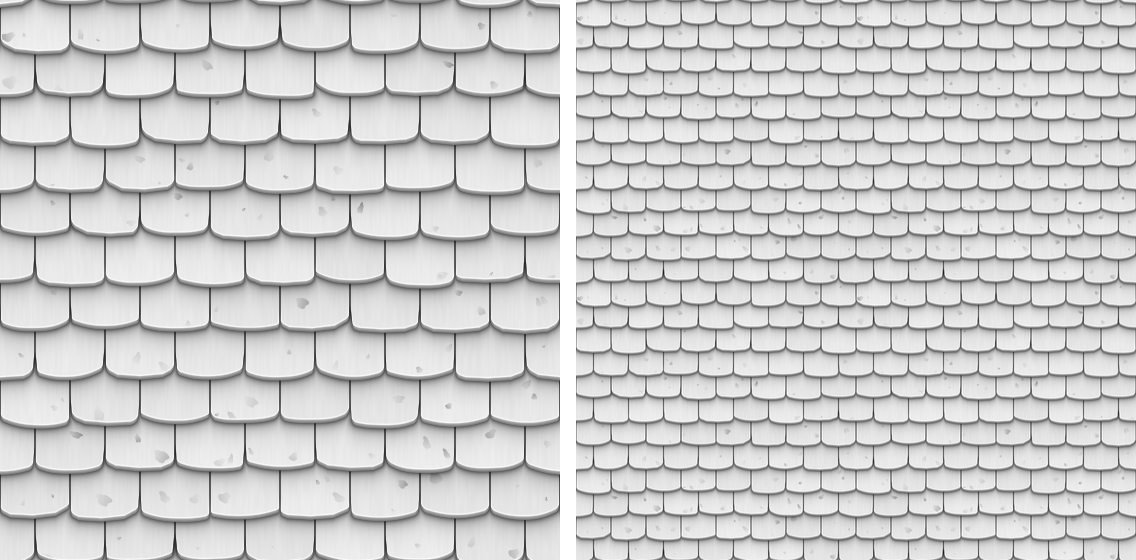
Left, the tile; right, the same tile 2 across and 2 down.
Write a Shadertoy shader that draws this pattern.

```glsl
// Overlapping pale roof shingles with rounded lower edges, soft shadows and small chips.

const vec2 COUNT = vec2(8.0, 12.0);   // shingles across, courses down
const float PITCH = 8.0 / 12.0;       // course height in shingle widths
const float FIRST_EDGE = 0.585;       // height of the lower edge of course zero
const float RIM = 0.052;              // visible thickness of the lower edge
const float HALF_GAP = 0.008;

float hash(vec2 p) {
    return fract(sin(dot(p, vec2(127.1, 311.7))) * 43758.5453);
}

float valueNoise(vec2 p) {
    vec2 i = floor(p), f = fract(p);
    f = f * f * (3.0 - 2.0 * f);
    return mix(mix(hash(i), hash(i + vec2(1, 0)), f.x),
               mix(hash(i + vec2(0, 1)), hash(i + vec2(1, 1)), f.x), f.y);
}

float coverage(float d, float aa) {
    return clamp(0.5 + d / aa, 0.0, 1.0);
}

// Positive inside the corner formed by a side and a bottom edge.
float roundedCorner(float side, float bottom, float radius) {
    vec2 q = radius - vec2(side, bottom);
    return radius - length(max(q, 0.0)) - min(max(q.x, q.y), 0.0);
}

// Lower edge: a smooth bow or a faceted cut, tilted and shifted per shingle.
float lowerEdge(float x, vec2 id) {
    float t = abs(2.0 * x + 0.3 * (hash(id + 1.7) - 0.5));
    float bow = pow(t, mix(1.9, 3.2, hash(id + 2.3)));
    float facet = max(0.35 * t, 2.2 * t - 1.2);
    float rise = mix(0.07, 0.125, hash(id + 3.1));
    float tilt = 0.07 * (hash(id + 4.9) - 0.5);
    float drop = 0.09 * (hash(id + 5.3) - 0.5);
    return drop + tilt * x + rise * mix(bow, facet, step(0.6, hash(id + 6.1)));
}

// x: distance inside the body, y: inside the front face, z: height above the edge.
vec3 shingleShape(vec2 p, vec2 id) {
    float h = p.y - lowerEdge(p.x, id);
    float flare = 0.028 * pow(hash(id + vec2(7.7, sign(p.x))), 2.0);
    float side = 0.5 - HALF_GAP - flare * smoothstep(0.36, 0.0, h) - abs(p.x);
    float radius = mix(0.025, 0.085, hash(id + 8.3));
    return vec3(roundedCorner(side, h, radius),
                roundedCorner(side, h - RIM, radius), h);
}

// Irregular shallow chips, shaded from one side to the other.
float chipShade(vec2 p, vec2 id, float aa) {
    float shade = 1.0;
    for (int i = 0; i < 3; i++) {
        vec2 seed = id + 13.7 * float(i + 1);
        float present = step(hash(seed), 0.32);
        vec2 center = vec2(0.84 * hash(seed + 1.1) - 0.42, mix(0.1, 0.62, hash(seed + 2.2)));
        float turn = 6.283 * hash(seed + 3.3);
        float c = cos(turn), s = sin(turn);
        vec2 q = mat2(c, -s, s, c) * (p - center);
        q.y /= mix(0.45, 0.9, hash(seed + 4.4));
        float angle = atan(q.y, q.x);
        float size = mix(0.025, 0.115, pow(hash(seed + 5.5), 1.5));
        float radius = size * (1.0 + 0.14 * sin(3.0 * angle + turn) + 0.07 * sin(5.0 * angle));
        float depth = mix(0.05, 0.2, pow(hash(seed + 6.6), 2.0));
        depth *= 1.0 + 0.6 * q.x / size;
        shade *= 1.0 - present * depth * coverage(radius - length(q), aa);
    }
    return shade;
}

float shingleColor(vec2 p, vec3 shape, vec2 id, float aa) {
    // Front face with vertical grain
    float grain = valueNoise(vec2(p.x * 38.0, p.y * 4.0) + 31.0 * id) - 0.5;
    float face = 0.92 + 0.03 * (hash(id + 9.1) - 0.5) + 0.022 * grain;
    face *= chipShade(p, id, aa);
    face *= 1.0 - 0.6 * smoothstep(0.74, 1.0, shape.z);

    // Bright bevel, strongest at the bottom
    float bevel = smoothstep(0.03, 0.012, shape.y) * smoothstep(0.34, 0.08, shape.z);
    face = mix(face, 0.985, 0.9 * bevel);

    // Shaded thickness below the face
    float rim = mix(0.46, 0.71, clamp(shape.x / RIM, 0.0, 1.0));
    return mix(rim, face, coverage(shape.y, aa));
}

float castShadow(float d) {
    return 1.0 - 0.35 * exp(-d / 0.042) - 0.2 * exp(-d / 0.14) - 0.08 * exp(-d / 0.2);
}

void mainImage(out vec4 fragColor, in vec2 fragCoord) {
    vec2 p = fragCoord / iResolution.xy * COUNT.x;
    float aa = 1.2 * COUNT.x / min(iResolution.x, iResolution.y);
    float course = floor((p.y - FIRST_EDGE) / PITCH + 0.2);
    float tone = 0.35;

    // Paint courses upward, each one overlapping the course below
    for (int j = -2; j <= 1; j++) {
        float row = course + float(j);
        float shift = 0.5 * mod(row, 2.0);
        float column = floor(p.x - shift);
        vec3 shape = vec3(-9.0);
        vec2 local = vec2(0.0), id = vec2(0.0);

        // Nearest shingle in this course
        for (int i = -1; i <= 1; i++) {
            vec2 cell = vec2(column + float(i), row);
            vec2 q = p - vec2(cell.x + 0.5 + shift, row * PITCH + FIRST_EDGE);
            vec2 wrapped = mod(cell, COUNT);
            vec3 candidate = shingleShape(q, wrapped);
            if (candidate.x > shape.x) { shape = candidate; local = q; id = wrapped; }
        }
        tone *= castShadow(max(-shape.x, 0.0));
        tone = mix(tone, shingleColor(local, shape, id, aa), coverage(shape.x, aa));
    }
    fragColor = vec4(vec3(tone), 1.0);
}
```
